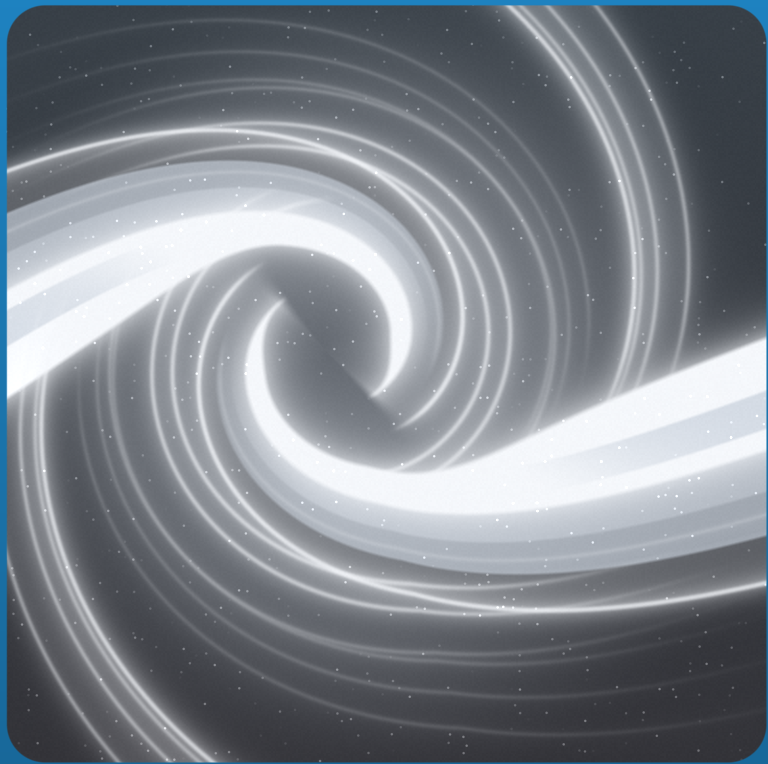
Give the GLSL for this background, as a Shadertoy shader.

```glsl
#define TAU 6.2831853
#define ARM_ANGLE 3.63
#define CORE vec2(0.423, 0.542)
#define CORE_DRIFT vec2(0.12, -0.07)
#define SKEW 0.11
#define CORNER 0.05
#define STAR_GRID 95.0
#define STAR_SHARE 0.09
#define FRAME_BLUE vec3(0.11, 0.48, 0.71)
#define SHEET_GREY vec3(0.68, 0.71, 0.75)
#define HOT_WHITE vec3(0.96, 0.97, 0.985)

// Strand: base reach, widening per radian, brightness, angle where it ends
const vec4 STRANDS[12] = vec4[12](
    vec4(0.555, 0.000, 0.95, 4.60),
    vec4(0.386, 0.081, 0.60, 5.20),
    vec4(0.416, 0.098, 0.55, 4.90),
    vec4(0.418, 0.150, 0.16, 4.40),
    vec4(0.473, 0.130, 0.13, 4.20),
    vec4(0.545, 0.130, 0.11, 4.00),
    vec4(0.626, 0.130, 0.10, 3.80),
    vec4(0.440, 0.006, 0.13, 3.90),
    vec4(1.248, 0.000, 0.75, 3.95),
    vec4(1.275, 0.000, 0.35, 3.95),
    vec4(1.340, 0.000, 0.38, 3.95),
    vec4(1.466, 0.000, 0.36, 3.85));

float hash(vec2 p) {
    vec3 q = fract(p.xyx * 0.1031);
    q += dot(q, q.yzx + 33.33);
    return fract((q.x + q.y) * q.z);
}

float roundedBox(vec2 p, vec2 halfSize, float radius) {
    vec2 d = abs(p) - halfSize + radius;
    return length(max(d, 0.0)) + min(max(d.x, d.y), 0.0) - radius;
}

float band(float lo, float hi, float soft, float x) {
    return smoothstep(lo - soft, lo + soft, x) * (1.0 - smoothstep(hi - soft, hi + soft, x));
}

// Thin bright lines along hyperbolic spirals, reach = radius * angle
float strandLight(float reach, float phi, float slope) {
    float light = 0.0;
    for (int i = 0; i < 12; i++) {
        vec4 s = STRANDS[i];
        float d = abs(reach - s.x - s.y * phi) / slope;
        float start = s.y > 0.01 ? smoothstep(0.9, 2.0, phi) : 1.0;
        float life = start * (1.0 - smoothstep(s.w - 0.5, s.w, phi));
        float line = 0.75 * exp(-d * d / 0.000008) + 0.38 * exp(-d / 0.011);
        light += s.z * life * line;
    }
    return light;
}

vec3 addArm(vec3 col, float reach, float phi) {
    float slope = length(vec2(phi, 1.0));
    float soft = 0.0025 * slope;
    float fade = 1.0 - smoothstep(2.0, 4.3, phi);

    // Translucent sheets outside the bright body
    col = mix(col, vec3(0.44, 0.45, 0.47), 0.65 * fade * band(0.47, 0.555, soft, reach));
    float inner = 1.0 - smoothstep(0.41 - soft, 0.41 + soft, reach);
    vec3 sheet = SHEET_GREY + 0.09 * inner;
    col = mix(col, sheet, 0.85 * fade * band(0.34, 0.478, soft, reach));

    // Haze behind the far strands
    float haze = exp(-pow((reach - 1.34) / 0.13, 2.0));
    col += 0.12 * haze * (1.0 - smoothstep(3.2, 3.9, phi));

    // Bright body narrowing to its tip, with a soft halo
    float tip = smoothstep(3.3, 4.5, phi);
    float lo = mix(mix(0.20, 0.265, smoothstep(0.4, 1.6, phi)), 0.332, tip);
    float hi = mix(0.350, 0.340, tip);
    float live = 1.0 - smoothstep(4.35, 4.55, phi);
    float away = max(max(lo - reach, reach - hi), 0.0) / slope;
    float halo = 0.6 * exp(-away / 0.022) * live;
    col = mix(col, HOT_WHITE, halo);
    col = mix(col, HOT_WHITE, live * band(lo, hi, soft * 1.5, reach));

    // Grey wedge folded into the wide end
    float wedge = band(0.268, 0.320, soft, reach) * (1.0 - smoothstep(0.55, 1.1, phi));
    col = mix(col, vec3(0.81, 0.84, 0.88), 0.85 * wedge);

    float light = strandLight(reach, phi, slope);
    return mix(col, HOT_WHITE, 1.0 - exp(-1.6 * light));
}

float stars(vec2 uv) {
    vec2 cell = floor(uv * STAR_GRID);
    vec2 spot = 0.25 + 0.5 * vec2(hash(cell + 7.0), hash(cell + 31.0));
    float d = length(fract(uv * STAR_GRID) - spot);
    float lit = step(1.0 - STAR_SHARE, hash(cell));
    return lit * hash(cell + 53.0) * (1.0 - smoothstep(0.05, 0.24, d));
}

void mainImage(out vec4 fragColor, in vec2 fragCoord) {
    vec2 uv = fragCoord / iResolution.xy;

    // Polar position around a core that drifts with radius
    vec2 p = uv - CORE;
    for (int i = 0; i < 4; i++) p = uv - CORE - CORE_DRIFT * length(p);
    float r = length(p);
    float theta = atan(p.y, p.x);

    // Dim backdrop, lighter in a ring around the core
    vec3 edgeTone = mix(vec3(0.20, 0.20, 0.22), vec3(0.22, 0.25, 0.28), uv.y);
    vec3 col = mix(vec3(0.46, 0.48, 0.51), edgeTone, smoothstep(0.15, 0.56, r));
    col -= 0.06 * exp(-r * r / 0.006);

    // Two opposite arms
    for (int arm = 0; arm < 2; arm++) {
        float phi = mod(ARM_ANGLE - theta + float(arm) * 0.5 * TAU, TAU);
        float reach = r * phi / (1.0 + float(arm) * SKEW * max(phi - 1.8, 0.0));
        col = addArm(col, reach, phi);
    }
    col += 0.28 * stars(uv) + 0.012 * (hash(floor(uv * 400.0)) - 0.5);

    // Blue frame with rounded corners
    float px = 1.0 / iResolution.y;
    float box = roundedBox(uv - vec2(0.5035, 0.4975), vec2(0.4945, 0.4955), CORNER);
    vec3 frame = FRAME_BLUE * mix(0.85, 1.06, uv.y);
    col = mix(col, frame, smoothstep(-px, px, box));
    fragColor = vec4(clamp(col, 0.0, 1.0), 1.0);
}
```
